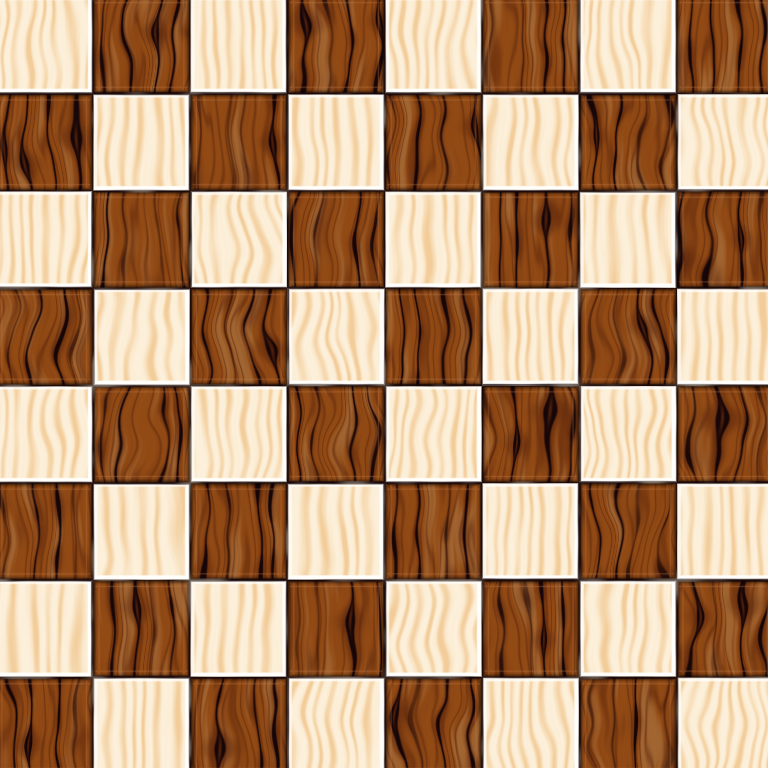
Reproduce this pattern procedurally as a Shadertoy shader.

```glsl
// An eight by eight checkerboard of inlaid wood: pale and dark tiles with upright grain.
// Each tile seeds gradient noise that bends its rings and veins; distance to the
// tile border draws the bevels and the narrow dark seams.

const float TAU = 6.28319;
const float PITCH = 0.1267;                      // tile size on the canvas
const vec2 BOARD_CENTER = vec2(0.501, 0.498);

const vec3 CREAM = vec3(0.99, 0.94, 0.855);
const vec3 HONEY = vec3(0.95, 0.80, 0.60);
const vec3 BROWN = vec3(0.57, 0.29, 0.08);
const vec3 TAN   = vec3(0.65, 0.43, 0.23);
const vec3 UMBER = vec3(0.35, 0.14, 0.04);
const vec3 INK   = vec3(0.09, 0.025, 0.03);

vec2 hash2(vec2 p) {
    p = vec2(dot(p, vec2(127.1, 311.7)), dot(p, vec2(269.5, 183.3)));
    return fract(sin(p) * 43758.5);
}

float cornerSlope(vec2 corner, vec2 offset) {
    float angle = TAU * hash2(corner).x;
    return dot(vec2(cos(angle), sin(angle)), offset);
}

float gradientNoise(vec2 p) {
    vec2 i = floor(p), f = fract(p);
    vec2 s = f * f * f * (f * (f * 6.0 - 15.0) + 10.0);
    vec2 e = vec2(1.0, 0.0);
    float low = mix(cornerSlope(i, f), cornerSlope(i + e.xy, f - e.xy), s.x);
    float high = mix(cornerSlope(i + e.yx, f - e.yx), cornerSlope(i + e.xx, f - e.xx), s.x);
    return mix(low, high, s.y);
}

// Soft line of the given half width around zero distance
float stroke(float d, float halfWidth, float blur) {
    return 1.0 - smoothstep(halfWidth - blur, halfWidth + blur, abs(d));
}

// Horizontal position after bending the grain
float bendGrain(vec2 p, vec2 seed, float amount) {
    return p.x + amount * gradientNoise(p * vec2(1.6, 1.9) + seed);
}

vec3 paleWood(vec2 p, vec2 seed, vec2 rnd) {
    float u = bendGrain(p, seed, mix(0.05, 0.17, rnd.y));
    float count = mix(5.0, 8.5, rnd.x);
    float drift = 0.9 * gradientNoise(vec2(u * 3.0, p.y * 0.4) + seed.yx);
    float ring = 0.5 + 0.5 * sin(TAU * (u * count + drift + rnd.y));
    float fade = 0.85 + 0.8 * gradientNoise(vec2(u * 6.0, p.y * 1.3) + seed);
    float fibre = gradientNoise(vec2(u * 32.0, p.y * 1.5) + seed);
    return mix(CREAM, HONEY, clamp(ring * ring * fade + 0.18 * fibre, 0.0, 1.0));
}

vec3 darkWood(vec2 p, vec2 seed, vec2 rnd, float px) {
    float u = bendGrain(p, seed, mix(0.06, 0.2, rnd.y));

    // Broad pale streaks and fine brown rings
    float streak = gradientNoise(vec2(u * 6.0, p.y * 0.8) + seed.yx);
    float fibre = gradientNoise(vec2(u * 26.0, p.y * 1.4) + seed);
    vec3 col = mix(BROWN, TAN, 0.75 * smoothstep(0.0, 0.4, streak + 0.25 * fibre));
    float ring = 0.5 + 0.5 * sin(TAU * (u * mix(7.0, 11.0, rnd.x) + 2.0 * streak));
    col = mix(col, UMBER, 0.45 * pow(ring, 4.0) + 0.2 * max(-fibre, 0.0));

    // Black veins that swell, thin out and sometimes open into a knot
    for (int i = 0; i < 4; i++) {
        float k = float(i);
        vec2 r = hash2(seed + vec2(k * 3.7, k + 9.0));
        float d = u - (k + 0.2 + 0.6 * r.x) / 4.0;
        float swell = gradientNoise(vec2(k * 5.3, p.y * 2.2) + seed);
        float y = (p.y - mix(0.25, 0.75, r.x)) / 0.13;
        float knot = step(0.8, r.y) * exp(-y * y);
        float halfWidth = 0.009 + 0.035 * max(swell, 0.0) + 0.032 * knot;
        float strength = mix(0.35, 1.0, smoothstep(0.1, 0.55, r.y + 0.4 * swell));
        float halo = exp(-d * d / (halfWidth * halfWidth * 7.0));
        col = mix(col, UMBER, 0.75 * strength * halo);
        col = mix(col, INK, strength * stroke(d, halfWidth, max(px, 0.009)));
        col = mix(col, UMBER, 0.8 * knot * stroke(d, 0.012, 0.01));
    }
    return col;
}

// White rim, strongest on the right and lower sides
vec3 paleBevel(vec3 col, vec2 p, float px) {
    float lit = max(stroke(1.0 - p.x, 0.052, px), stroke(p.y, 0.05, px));
    float soft = max(stroke(p.x, 0.045, px), stroke(1.0 - p.y, 0.04, px));
    return mix(col, vec3(1.0, 0.995, 0.98), max(lit, 0.8 * soft));
}

// Shaded rim with a thin glint just inside it
vec3 darkBevel(vec3 col, vec2 p, float px) {
    vec2 edge = 0.5 - abs(p - 0.5);
    float near = min(edge.x, edge.y);
    col *= mix(0.5, 1.0, smoothstep(0.005, 0.05, near));
    float glint = max(stroke(edge.x - 0.065, 0.006, px), stroke(edge.y - 0.065, 0.006, px));
    return mix(col, vec3(0.74, 0.47, 0.27), 0.38 * glint * smoothstep(0.01, 0.04, near));
}

void mainImage(out vec4 fragColor, in vec2 fragCoord) {
    vec2 grid = (fragCoord / iResolution.y - BOARD_CENTER) / PITCH + 4.0;
    float px = 1.0 / (iResolution.y * PITCH);
    vec2 cell = floor(grid), p = fract(grid);
    vec2 rnd = hash2(cell + 3.0);
    vec2 seed = cell * 17.0 + rnd * 11.0 + 5.0;
    bool isDark = mod(cell.x + cell.y, 2.0) < 0.5;

    vec3 col = isDark ? darkBevel(darkWood(p, seed, rnd, px), p, px)
                      : paleBevel(paleWood(p, seed, rnd), p, px);

    // Uneven seam, each tile sitting slightly off its place
    vec2 edge = 0.5 - abs(p - 0.5 - 0.012 * (rnd.yx - 0.5));
    float wear = gradientNoise(grid * 2.3);
    float seam = stroke(min(edge.x, edge.y), 0.011 + 0.006 * wear, px);
    vec3 seamColor = mix(INK, vec3(0.42, 0.37, 0.34), smoothstep(0.0, 0.45, wear));
    fragColor = vec4(mix(col, seamColor, 0.9 * seam), 1.0);
}
```
